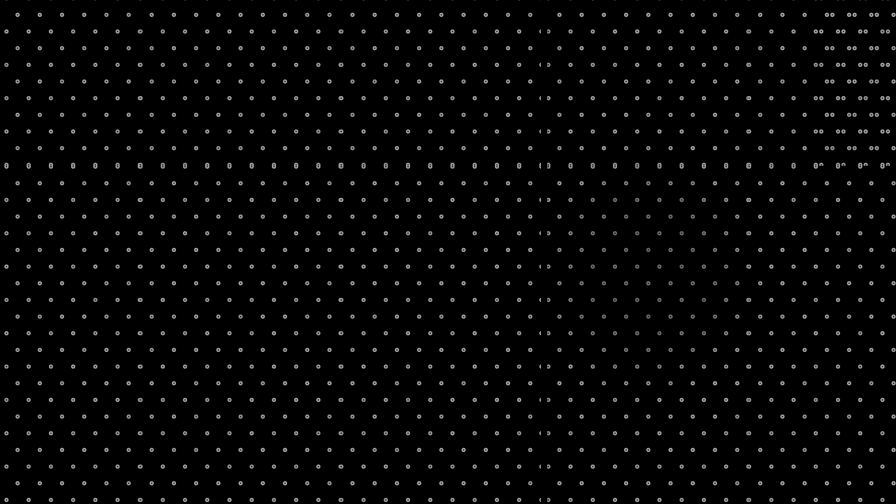
Reproduce this pattern procedurally as a WebGL 2 fragment shader.

```glsl
#version 300 es
precision highp float;
// Tiny grey rings in a staggered lattice on black, laid in wide tiles
// whose seams clip and double the rings. A narrow corner block overlays
// a second, shifted lattice, and one soft patch is slightly dimmed.

#define VIEW_HEIGHT 432.0               // canvas height in pattern units
#define PITCH vec2(19.05, 28.57)        // lattice period, two rings per cell
#define RING_OUTER 1.82
#define RING_INNER 0.6
#define RING_GREY 0.66
#define TILE_WIDTH 172.1
#define FIRST_SEAM 119.5
#define GAP vec2(463.7, 5.3)            // start and width of the blank strip
#define ROW_SEAM 290.0                  // height of the horizontal seam
#define ECHO vec2(698.0, 4.7)           // left edge and shift of the overlay
#define WEAR 0.12

uniform vec2 u_resolution;
out vec4 fragColor;

float hash(vec2 p) {
  vec3 q = fract(vec3(p.xyx) * 0.1031);
  q += dot(q, q.yzx + 33.33);
  return fract((q.x + q.y) * q.z);
}

// Annulus with a softened edge and a faintly lit centre.
float ring(vec2 d) {
  float r = length(d);
  float disc = 1.0 - smoothstep(RING_OUTER - 0.25, RING_OUTER + 0.25, r);
  float hole = 1.0 - smoothstep(RING_INNER - 0.25, RING_INNER + 0.25, r);
  return disc * (1.0 - 0.8 * hole);
}

// Rings at the cell corners and at the cell centres.
float lattice(vec2 p) {
  float light = 0.0;
  for (int i = 0; i < 2; i++) {
    vec2 g = p / PITCH - 0.5 * float(i);
    vec2 id = floor(g + 0.5);
    float tone = 1.0 - WEAR * hash(id + 17.0 * float(i) + 40.0);
    light = max(light, tone * ring((g - id) * PITCH));
  }
  return light;
}

// Restart the lattice at every seam; leave the gap strip empty.
float tiledRings(vec2 p) {
  float inGap = step(GAP.x, p.x) * (1.0 - step(GAP.x + GAP.y, p.x));
  float x = p.x - GAP.y * step(GAP.x, p.x);
  float localX = mod(x - FIRST_SEAM, TILE_WIDTH) - 1.0;
  float rowStart = p.y > ROW_SEAM ? 405.0 : 3.5;
  return lattice(vec2(localX, p.y - rowStart)) * (1.0 - inGap);
}

float pattern(vec2 p) {
  float light = tiledRings(p);
  // Shifted overlay in the upper right block
  if (p.x > ECHO.x && p.y > ROW_SEAM)
    light = max(light, tiledRings(p - vec2(ECHO.y, 0.0)));
  // Soft dim patch
  float patchDist = length((p - vec2(555.0, 197.0)) / vec2(95.0, 105.0));
  float dim = 0.3 * (1.0 - smoothstep(0.5, 1.1, patchDist));
  return light * (1.0 - dim);
}

void main() {
  // Average a 4 x 4 grid of samples per pixel
  float light = 0.0;
  for (int j = 0; j < 4; j++)
    for (int i = 0; i < 4; i++) {
      vec2 offset = (vec2(i, j) + 0.5) / 4.0 - 0.5;
      vec2 p = (gl_FragCoord.xy + offset) / u_resolution.y * VIEW_HEIGHT;
      light += pattern(p);
    }
  fragColor = vec4(vec3(RING_GREY * light / 16.0), 1.0);
}
```
